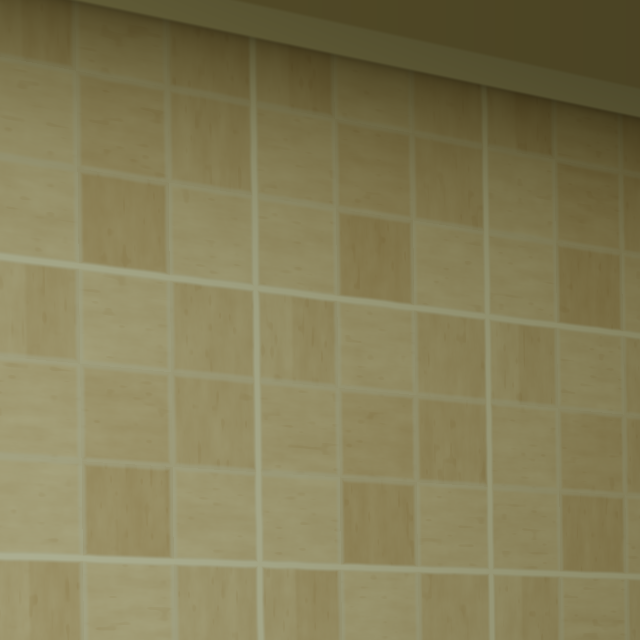
This pattern is drawn by a Shadertoy shader. Its source:

```glsl
// Wall perspective, in canvas units with y measured downward
const float ROW_HEIGHT = 0.156;
const float FORESHORTEN = 0.196;
const vec2 ROW_ORIGIN = vec2(0.8685, 0.0325);   // height and slope of row line 0
const float COLUMN_SCALE = 6.512;
const float COLUMN_OFFSET = 0.174;
const float LEAN = 0.014;
const float CEILING_ROW = -5.72;
const float COVE_DEPTH = 0.36;

// Tiles and grout, in tile units
const float SHEET = 3.0;
const float GROUT_HALF = 0.040;
const float GROUT_SOFT = 0.026;
const float GRAIN_AMOUNT = 0.34;
const float TILE_VARIATION = 0.16;

const vec3 PALE_TILE = vec3(0.645, 0.625, 0.475);
const vec3 DARK_TILE = vec3(0.595, 0.550, 0.380);
const vec3 GROUT = vec3(0.640, 0.650, 0.540);
const vec3 CEILING = vec3(0.305, 0.275, 0.145);
const vec3 COVE = vec3(0.365, 0.345, 0.205);
const vec3 SHADE_TINT = vec3(1.0, 1.12, 1.6);

// Per tile of a sheet: darkness, and 1.0 for upright grain
const vec2 SHEET_TILES[9] = vec2[9](
    vec2(0.45, 1.0), vec2(0.12, 0.0), vec2(0.45, 1.0),
    vec2(0.15, 0.0), vec2(0.55, 0.0), vec2(0.60, 1.0),
    vec2(0.12, 0.0), vec2(0.85, 1.0), vec2(0.15, 0.0));

float hash(vec2 p) {
    vec3 q = fract(vec3(p.xyx) * 0.1031);
    q += dot(q, q.yzx + 33.33);
    return fract((q.x + q.y) * q.z);
}

float noise(vec2 p) {
    vec2 i = floor(p), f = fract(p);
    f = f * f * (3.0 - 2.0 * f);
    return mix(mix(hash(i), hash(i + vec2(1, 0)), f.x),
               mix(hash(i + vec2(0, 1)), hash(i + vec2(1, 1)), f.x), f.y);
}

float fbm(vec2 p) {
    float sum = 0.0, amplitude = 0.5;
    for (int i = 0; i < 4; i++) {
        sum += amplitude * noise(p);
        p = p * 2.03 + 17.0;
        amplitude *= 0.5;
    }
    return sum;
}

// Canvas position to column and row coordinates on the wall
vec2 wallCoords(vec2 p) {
    float depth = 1.0 - FORESHORTEN * p.x;
    float row = (p.y - ROW_ORIGIN.x - ROW_ORIGIN.y * p.x) / (ROW_HEIGHT * depth);
    float x = p.x - LEAN * (p.y - 0.46);
    return vec2(COLUMN_SCALE * x / (1.0 - FORESHORTEN * x) + COLUMN_OFFSET, row);
}

vec3 tileColor(vec2 cell, vec2 local) {
    vec2 slot = floor(mod(cell, SHEET) + 0.5);
    vec2 kind = SHEET_TILES[int(slot.y * SHEET + slot.x)];
    float tone = kind.x + TILE_VARIATION * (hash(cell + 71.0) - 0.5);

    // Two-tone face on the first tile of each sheet
    if (slot.x + slot.y < 0.5)
        tone += 0.35 * (smoothstep(0.41, 0.46, local.x) - 0.5);

    // Streaked stone grain with fine blotches and small pits
    vec2 along = kind.y > 0.5 ? local.yx : local;
    vec2 seed = slot * 19.7 + cell * 3.1;
    float streaks = fbm(along * vec2(2.2, 9.0) + seed);
    float blotches = fbm(local * 7.0 + seed + 40.0);
    tone += GRAIN_AMOUNT * (2.0 * streaks + blotches - 1.4);
    tone += 0.30 * smoothstep(0.78, 0.95, noise(along * vec2(7.0, 18.0) + seed));
    return mix(PALE_TILE, DARK_TILE, tone);
}

vec3 wallColor(vec2 wall, vec2 pixel) {
    vec3 color = tileColor(floor(wall), fract(wall));

    // Grout, stronger where two sheets meet
    vec2 line = floor(wall + 0.5);
    vec2 soft = max(vec2(GROUT_SOFT), pixel);
    vec2 wobble = 0.008 * (vec2(noise(wall.yx * 5.0), noise(wall * 5.0 + 30.0)) - 0.5);
    vec2 gap = abs(wall - line + wobble);
    vec2 cover = 1.0 - smoothstep(GROUT_HALF - soft, GROUT_HALF + soft, gap);
    vec2 seam = 1.0 - step(0.5, mod(line + 0.25, SHEET));
    cover *= mix(vec2(0.62, 0.58), vec2(1.0), seam);
    vec3 grout = GROUT * (1.0 + 0.05 * max(seam.x * cover.x, seam.y * cover.y));
    return mix(color, grout, max(cover.x, cover.y));
}

void mainImage(out vec4 fragColor, in vec2 fragCoord) {
    vec2 p = fragCoord / iResolution.xy;
    p.y = 1.0 - p.y;
    vec2 wall = wallCoords(p);
    vec2 pixel = fwidth(wall);
    float drop = wall.y - CEILING_ROW;
    float edge = max(0.025, pixel.y);

    // Light fades toward the ceiling and the far end
    float light = 1.0 - 0.5 * exp(-max(drop, 0.0) / 1.1);
    light *= 1.0 - 0.18 * pow(p.x, 1.5);
    vec3 color = wallColor(wall, pixel) * pow(vec3(light), SHADE_TINT);
    color *= 1.0 - 0.18 * exp(-abs(drop) / 0.05);

    // Cove strip and ceiling
    vec3 cove = COVE * (1.05 - 0.15 * p.x + 0.12 * drop);
    vec3 ceiling = CEILING * (1.08 - 0.12 * p.x);
    vec3 above = mix(ceiling, cove, smoothstep(-edge, edge, drop + COVE_DEPTH));
    color = mix(above, color, smoothstep(-edge, edge, drop));
    fragColor = vec4(color, 1.0);
}
```
